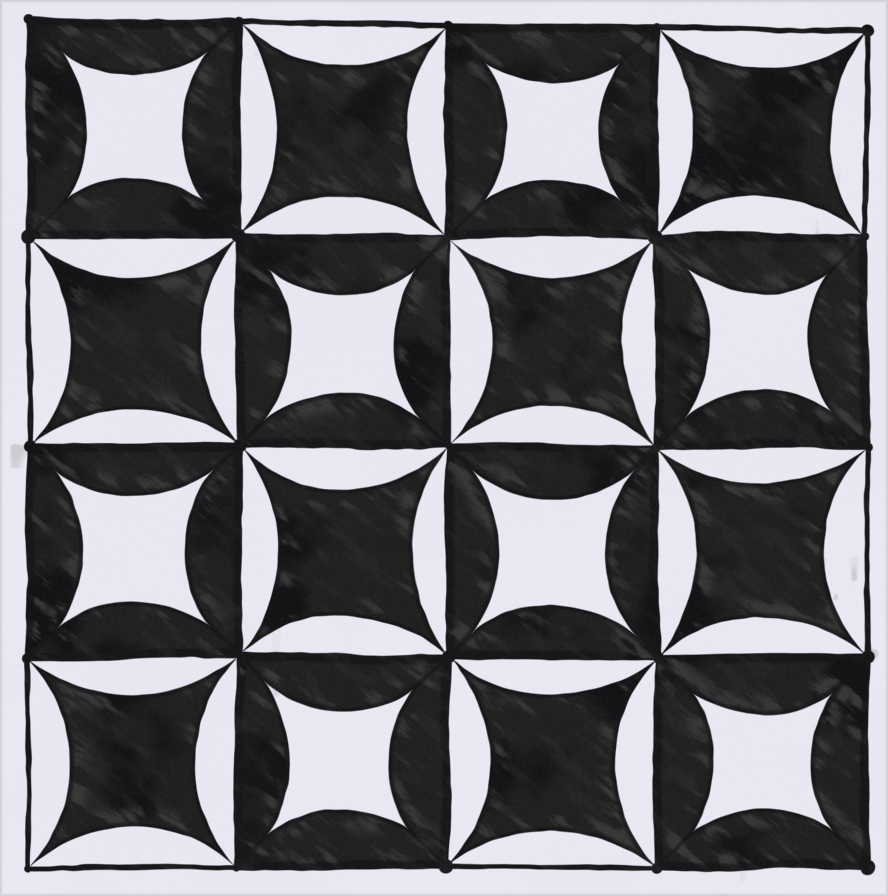
This pattern is drawn by a Shadertoy shader. Its source:

```glsl
// Hand-inked 4 x 4 checkerboard of concave stars, alternately black and white.
// Each cell is cut by four circular arcs bulging in from its sides; value noise
// bends the lines, and a hash varies each arc before ink and paper are shaded.

const float CELLS = 4.0;                         // repeats across and down
const vec2  CELL_SIZE = vec2(0.2337, 0.2350);    // in canvas heights
const vec2  BOARD_CENTER = vec2(0.0039, 0.0020); // offset from canvas center
const float TOP_SLANT = 0.011;                   // tilt of the top edge
const float DARK_STAR_BULGE = 0.187;             // arc height, in cells
const float LIGHT_STAR_BULGE = 0.262;
const float BULGE_VARIATION = 0.022;
const float LINE_HALF_WIDTH = 0.0030;
const float KNOT_RADIUS = 0.0065;                // ink blobs where lines cross
const float WOBBLE = 0.0045;
const float SOFTNESS = 0.0011;

const vec3 PAPER = vec3(0.91, 0.91, 0.95);
const vec3 PAPER_SHADE = vec3(0.73, 0.71, 0.72);
const vec3 INK = vec3(0.13, 0.13, 0.13);
const vec3 INK_DEEP = vec3(0.08, 0.08, 0.09);
const vec3 INK_WORN = vec3(0.22, 0.22, 0.22);

float hash(vec2 p) {
    return fract(sin(dot(p, vec2(127.1, 311.7))) * 43758.5453);
}

float noise(vec2 p) {
    vec2 i = floor(p), f = fract(p);
    f = f * f * (3.0 - 2.0 * f);
    return mix(mix(hash(i), hash(i + vec2(1, 0)), f.x),
               mix(hash(i + vec2(0, 1)), hash(i + vec2(1, 1)), f.x), f.y);
}

float fbm(vec2 p) {
    float sum = 0.0, gain = 0.5;
    for (int i = 0; i < 4; i++) {
        sum += gain * noise(p);
        p = p * 2.03 + 17.0;
        gain *= 0.5;
    }
    return sum / 0.9375;
}

// Signed distance outside an arc whose chord is the bottom side of a unit cell
float arcDistance(vec2 p, float bulge) {
    float radius = (0.25 + bulge * bulge) / (2.0 * bulge);
    return length(p - vec2(0.5, bulge - radius)) - radius;
}

// Distance inside the star left between the four arcs, in cells
float starDistance(vec2 p, vec2 cell, float bulge) {
    float d = 1.0;
    for (int side = 0; side < 4; side++) {
        float vary = hash(cell + 5.3 * float(side) + 1.7) - 0.5;
        d = min(d, arcDistance(p, bulge + 2.0 * BULGE_VARIATION * vary));
        p = vec2(p.y, 1.0 - p.x);
    }
    return d;
}

void mainImage(out vec4 fragColor, in vec2 fragCoord) {
    vec2 uv = (fragCoord - 0.5 * iResolution.xy) / iResolution.y;
    float soft = max(SOFTNESS, 0.8 / iResolution.y);

    // Board coordinates with a hand-drawn wobble
    vec2 bend = vec2(noise(uv * 13.0 + 3.0), noise(uv * 13.0 + 41.0)) - 0.5;
    vec2 jitter = vec2(noise(uv * 75.0 + 9.0), noise(uv * 75.0 + 67.0)) - 0.5;
    vec2 p = uv - BOARD_CENTER + WOBBLE * bend + 0.3 * WOBBLE * jitter;
    p.y += TOP_SLANT * p.x * smoothstep(0.25, 0.47, p.y);
    vec2 board = p / CELL_SIZE + 0.5 * CELLS;
    vec2 cell = clamp(floor(board), 0.0, CELLS - 1.0);
    float scale = CELL_SIZE.x;

    // Alternate black stars with white ones
    bool darkStar = mod(cell.x + cell.y, 2.0) < 0.5;
    float bulge = darkStar ? DARK_STAR_BULGE : LIGHT_STAR_BULGE;
    float star = starDistance(board - cell, cell, bulge) * scale;
    float shape = darkStar ? -star : star;
    vec2 beyond = abs(board - 0.5 * CELLS) - 0.5 * CELLS;
    float outside = max(beyond.x, beyond.y) * scale;
    shape = max(shape, outside);

    // Ruled lines and the knots at their crossings
    vec2 joint = clamp(floor(board + 0.5), 0.0, CELLS);
    vec2 toLine = abs(board - joint) * CELL_SIZE;
    float width = LINE_HALF_WIDTH * (0.75 + 0.5 * noise(uv * 35.0));
    float lines = max(min(toLine.x, toLine.y), outside) - width;
    float knot = length(toLine) - KNOT_RADIUS * (0.6 + 0.7 * hash(joint + 8.0));
    lines = min(lines, knot);
    float inkEdge = min(shape, lines);

    // Paper with a faint grain, a shaded rim and a few smudges
    float grain = hash(floor(uv * 512.0)) - 0.5;
    vec3 paper = PAPER + 0.012 * (fbm(uv * 6.0) - 0.5) + 0.008 * grain;
    vec2 rim = 0.5 * iResolution.xy / iResolution.y - abs(uv);
    paper = mix(PAPER_SHADE, paper, smoothstep(-0.004, 0.005, min(rim.x, rim.y)));
    paper = mix(paper, PAPER_SHADE, 0.6 * smoothstep(0.83, 0.92, noise(uv * 48.0 + 5.0))
                                  * smoothstep(0.70, 0.85, noise(uv * 9.0 + 22.0)));

    // Marker fill: deep outlines, cloudy fill and worn brush streaks
    float cloud = fbm(uv * 11.0 + 30.0);
    float streak = fbm(mat2(0.8, 0.6, -0.6, 0.8) * uv * vec2(28.0, 95.0));
    float outline = 1.0 - smoothstep(0.002, 0.006, min(abs(shape), abs(lines)));
    float deep = max(0.75 * outline, smoothstep(0.50, 0.70, cloud));
    vec3 ink = mix(INK, INK_DEEP, deep);
    float nearEdge = smoothstep(0.003, 0.008, -shape) * smoothstep(0.028, 0.012, -shape);
    float worn = smoothstep(0.48, 0.72, streak) * (0.25 + 0.75 * nearEdge);
    ink = mix(ink, INK_WORN, worn) + 0.018 * grain;

    float coverage = 1.0 - smoothstep(-soft, soft, inkEdge);
    fragColor = vec4(mix(paper, ink, coverage), 1.0);
}
```
